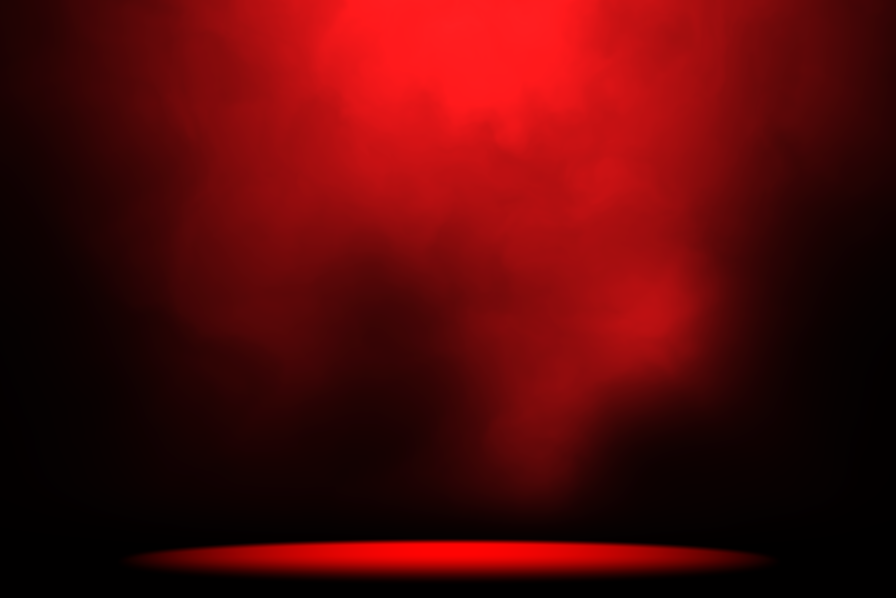
Write a Shadertoy shader that draws this background.

```glsl
// A red spotlight falling through drifting smoke onto a dark stage.
// A Gaussian beam is thinned and thickened by broad smoke lobes and
// fractal noise; a soft-bottomed ellipse forms the lit floor.

const float ASPECT = 1.5;             // width of the scene, height is 1
const float BEAM_X = 0.78;            // beam axis at the top
const float BEAM_LEAN = 0.20;         // drift of the axis on the way down
const vec2  BEAM_WIDTH = vec2(0.54, 0.56);   // left, right
const vec2  BEAM_SPREAD = vec2(0.05, -0.30); // width change per unit of depth
const float BEAM_REACH = 0.62;
const vec2  BEAM_END = vec2(0.80, 0.93);     // depth where the beam dies out

const float SMOKE_SCALE = 4.5;
const float SMOKE_CONTRAST = 0.55;
const float SMOKE_WARP = 0.07;

const vec2  FLOOR_CENTER = vec2(0.752, 0.0625);
const vec2  FLOOR_RADIUS = vec2(0.556, 0.034);
const float FLOOR_EDGE = 0.008;

const vec3 SMOKE_RED = vec3(1.0, 0.075, 0.085);
const vec3 CORE_GLOW = vec3(0.0, 0.025, 0.025);
const vec3 FLOOR_RED = vec3(1.0, 0.015, 0.01);
const vec3 NIGHT = vec3(0.004, 0.001, 0.001);

// Smoke lobes: centre x, depth, radius x, radius depth
const int LOBE_COUNT = 9;
const vec4 LOBES[LOBE_COUNT] = vec4[](
    vec4(1.123, 0.547, 0.13, 0.13),
    vec4(1.055, 0.674, 0.15, 0.13),
    vec4(0.910, 0.760, 0.10, 0.14),
    vec4(0.390, 0.530, 0.22, 0.25),
    vec4(0.655, 0.530, 0.13, 0.15),
    vec4(0.605, 0.760, 0.16, 0.13),
    vec4(1.130, 0.800, 0.13, 0.10),
    vec4(0.000, 0.600, 0.20, 0.30),
    vec4(1.500, 0.600, 0.20, 0.25));
// Positive lobes catch light, negative lobes hide it
const float LOBE_GAIN[LOBE_COUNT] = float[](
    0.70, 0.38, 0.45, 0.25, -0.48, -0.70, -1.20, -1.00, -1.20);

float hash(vec2 cell) {
    vec3 q = fract(vec3(cell.xyx) * 0.1031);
    q += dot(q, q.yzx + 33.33);
    return fract((q.x + q.y) * q.z);
}

float valueNoise(vec2 p) {
    vec2 cell = floor(p);
    vec2 f = fract(p);
    f = f * f * f * (f * (f * 6.0 - 15.0) + 10.0);
    float low = mix(hash(cell), hash(cell + vec2(1, 0)), f.x);
    float high = mix(hash(cell + vec2(0, 1)), hash(cell + vec2(1, 1)), f.x);
    return mix(low, high, f.y);
}

// Fractal noise centred on zero
float fbm(vec2 p) {
    float sum = 0.0;
    float amplitude = 0.5;
    for (int i = 0; i < 5; i++) {
        sum += amplitude * (valueNoise(p) - 0.5);
        p = mat2(1.6, 1.2, -1.2, 1.6) * p + 7.3;
        amplitude *= 0.45;
    }
    return sum;
}

// Light of the beam; q.y is the depth below the top
float beam(vec2 q) {
    float dx = q.x - BEAM_X - BEAM_LEAN * q.y;
    vec2 widths = BEAM_WIDTH + BEAM_SPREAD * q.y;
    float width = mix(widths.x, widths.y, step(0.0, dx));
    float across = dx / width;
    float along = q.y / BEAM_REACH;
    return exp(-across * across - along * along)
         * (1.0 - smoothstep(BEAM_END.x, BEAM_END.y, q.y));
}

// Logarithmic gain of the smoke
float smoke(vec2 q) {
    vec2 warp = vec2(fbm(q * SMOKE_SCALE), fbm(q * SMOKE_SCALE + 19.0));
    vec2 r = q + SMOKE_WARP * warp;
    float gain = SMOKE_CONTRAST * fbm(r * SMOKE_SCALE + 2.0 * warp + 41.0);
    for (int i = 0; i < LOBE_COUNT; i++) {
        vec2 d = (r - LOBES[i].xy) / LOBES[i].zw;
        gain += LOBE_GAIN[i] * exp(-dot(d, d));
    }
    return gain;
}

// Lit floor: crisp far rim, soft near rim, fading to the sides
float floorLight(vec2 p) {
    vec2 d = p - FLOOR_CENTER;
    float u = d.x / FLOOR_RADIUS.x;
    float profile = max(1.0 - u * u, 0.0);
    float rim = FLOOR_RADIUS.y * sqrt(profile);
    float far = 1.0 - smoothstep(rim - FLOOR_EDGE, rim + 0.5 * FLOOR_EDGE, d.y);
    float near = smoothstep(-rim - FLOOR_EDGE, 0.35 * rim, d.y);
    return profile * far * near;
}

void mainImage(out vec4 fragColor, in vec2 fragCoord) {
    vec2 p = fragCoord / iResolution.xy * vec2(ASPECT, 1.0);
    vec2 q = vec2(p.x, 1.0 - p.y);

    float light = beam(q) * exp(smoke(q));
    vec3 color = NIGHT + SMOKE_RED * light + CORE_GLOW * pow(light, 4.0);
    color += FLOOR_RED * floorLight(p);

    fragColor = vec4(clamp(color, 0.0, 1.0), 1.0);
}
```
